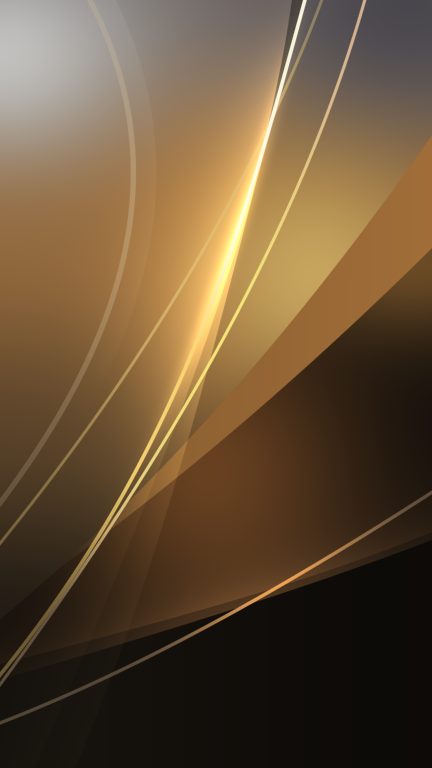
A Shadertoy shader for this background:

```glsl
// Golden light over a dark ground: soft glows, two swept planes, a beam and thin arcs.
// Every edge is a cubic through four evenly spaced knots; its signed distance
// gives the fills, the fading veils and the luminous strokes.

const float ASPECT = 0.5625;
const vec3 GOLD = vec3(0.80, 0.67, 0.38);
const vec3 AMBER = vec3(0.60, 0.41, 0.21);
const vec3 SILVER = vec3(0.77, 0.77, 0.76);
const vec3 NIGHT = vec3(0.065, 0.053, 0.040);

// Cubic through values k at t = 0, 1/3, 2/3, 1
float cubic(float t, vec4 k) {
    float s = 3.0 * t;
    float d1 = k.y - k.x;
    float d2 = k.z - 2.0 * k.y + k.x;
    float d3 = k.w - 3.0 * k.z + 3.0 * k.y - k.x;
    return k.x + s * (d1 + (s - 1.0) * (d2 / 2.0 + (s - 2.0) * d3 / 6.0));
}

// Signed distance to a curve; "span" is the length covered by its knots
float curveDistance(float along, float across, float span, vec4 k) {
    float t = along / span;
    float slope = (cubic(t + 0.005, k) - cubic(t - 0.005, k)) / (0.01 * span);
    return (across - cubic(t, k)) / sqrt(1.0 + slope * slope);
}

// Steep curves: positive on the right. Shallow curves: positive above.
float steep(vec2 p, vec4 k) { return curveDistance(p.y, p.x, 1.0, k); }
float shallow(vec2 p, vec4 k) { return curveDistance(p.x, p.y, ASPECT, k); }

float bell(float x, float center, float radius) {
    float d = (x - center) / radius;
    return exp(-d * d);
}

float glow(vec2 p, vec2 center, vec2 radius) {
    return bell(p.x, center.x, radius.x) * bell(p.y, center.y, radius.y);
}

float fill(float d, float aa) { return smoothstep(-aa, aa, d); }

float stroke(float d, float halfWidth, float aa) {
    return 1.0 - smoothstep(halfWidth - aa, halfWidth + aa, abs(d));
}

// Light held inside an edge, fading away from it
float veil(float d, float depth, float aa) {
    return fill(d, aa) * exp(-max(d, 0.0) / depth);
}

vec3 upperPlane(vec2 p) {
    vec3 c = mix(vec3(0.10, 0.085, 0.065), vec3(0.35, 0.26, 0.16), smoothstep(0.15, 0.47, p.y));
    c = mix(c, vec3(0.56, 0.40, 0.23), smoothstep(0.42, 0.68, p.y));
    c = mix(c, vec3(0.42, 0.40, 0.40), smoothstep(0.72, 0.98, p.y));
    c = mix(c, vec3(0.27, 0.26, 0.29), 0.9 * glow(p, vec2(0.53, 1.0), vec2(0.19, 0.15)));
    c = mix(c, SILVER, 0.95 * glow(p, vec2(0.0, 0.93), vec2(0.19, 0.14)));
    c = mix(c, AMBER * 1.1, 0.7 * glow(p, vec2(0.27, 0.65), vec2(0.12, 0.22)));
    return mix(c, GOLD, 0.9 * glow(p, vec2(0.41, 0.64), vec2(0.15, 0.15)));
}

vec3 lowerPlane(vec2 p) {
    vec3 c = mix(NIGHT, vec3(0.40, 0.25, 0.125), glow(p, vec2(0.27, 0.39), vec2(0.19, 0.19)));
    return mix(c, vec3(0.46, 0.32, 0.16), 0.9 * glow(p, vec2(0.54, 0.66), vec2(0.20, 0.10)));
}

void mainImage(out vec4 fragColor, in vec2 fragCoord) {
    vec2 p = fragCoord / iResolution.xy * vec2(ASPECT, 1.0);
    float aa = 0.8 / iResolution.y;

    // Swept planes
    float upperEdge = shallow(p, vec4(0.193, 0.367, 0.576, 0.824));
    float bandEdge = shallow(p, vec4(0.206, 0.344, 0.501, 0.677));
    vec3 band = mix(NIGHT * 1.6, AMBER * (0.85 + 0.35 * p.x), smoothstep(0.03, 0.24, p.x));
    vec3 col = mix(lowerPlane(p), band, fill(bandEdge, aa));
    col = mix(col, upperPlane(p), fill(upperEdge, aa));

    // Dark ground under the low horizon, with two stacked veils of light
    float horizon = shallow(p, vec4(0.115, 0.1705, 0.230, 0.297));
    float ridge = shallow(p, vec4(0.135, 0.185, 0.240, 0.307));
    vec3 ground = NIGHT * (0.75 + 0.5 * bell(p.x, 0.1, 0.25));
    col = mix(ground, col, fill(horizon, aa));
    float warmth = 0.3 + 0.7 * bell(p.x, 0.32, 0.16);
    col += vec3(0.12, 0.085, 0.055) * warmth * veil(horizon, 0.035, aa);
    col += vec3(0.13, 0.085, 0.045) * warmth * veil(ridge, 0.045, aa);

    // Central beam made of two overlapping veils
    float outer = -steep(p, vec4(0.098, 0.217, 0.309, 0.395));
    float inner = -steep(p, vec4(0.046, 0.185, 0.305, 0.391));
    float shine = 0.08 + 0.92 * bell(p.y, 0.64, 0.23);
    col += vec3(0.25, 0.21, 0.12) * shine * veil(outer, 0.055, aa);
    col += vec3(0.17, 0.14, 0.08) * shine * veil(inner, 0.045, aa);

    // Thin arcs
    float pale = steep(p, vec4(-0.332, -0.009, 0.1615, 0.117));
    float left = steep(p, vec4(-0.262, 0.0325, 0.260, 0.419));
    float core = steep(p, vec4(-0.108, 0.147, 0.298, 0.397));
    float right = steep(p, vec4(-0.082, 0.156, 0.346, 0.475));
    float low = shallow(p, vec4(0.0586, 0.142, 0.2435, 0.359));

    // Shaded sliver beside the core near the top
    float sliver = steep(p, vec4(0.09, 0.19, 0.302, 0.380));
    col *= 1.0 - 0.35 * fill(sliver, aa) * fill(-core, aa) * smoothstep(0.78, 0.92, p.y);
    col += vec3(0.16, 0.10, 0.05) * veil(-sliver, 0.03, aa) * bell(p.y, 0.87, 0.09);

    // Strokes, each brightest where it meets the light
    col += 0.025 * veil(0.03 - pale, 0.05, aa) * smoothstep(0.4, 0.7, p.y);
    col = mix(col, vec3(0.82, 0.74, 0.60), stroke(pale, 0.0035, aa) * (0.20 + 0.18 * bell(p.y, 0.75, 0.25)));
    col = mix(col, vec3(0.88, 0.76, 0.46), stroke(left, 0.0019, aa) * (0.35 + 0.4 * bell(p.y, 0.68, 0.22)));
    vec3 rightTint = mix(vec3(0.85, 0.70, 0.58), vec3(0.98, 0.92, 0.48), bell(p.y, 0.55, 0.26));
    col = mix(col, rightTint, stroke(right, 0.0020, aa) * mix(0.35, 0.95, smoothstep(0.18, 0.38, p.y)));
    vec3 coreTint = mix(vec3(0.98, 0.84, 0.45), vec3(1.0, 0.99, 0.90), smoothstep(0.52, 0.72, p.y));
    col += vec3(0.24, 0.20, 0.11) * bell(core, 0.0, 0.010) * bell(p.y, 0.70, 0.20);
    col = mix(col, coreTint, stroke(core, 0.0024, aa) * mix(0.35, 0.95, smoothstep(0.18, 0.42, p.y)));
    vec3 lowTint = mix(vec3(0.55, 0.47, 0.37), vec3(0.96, 0.66, 0.34), bell(p.x, 0.36, 0.12));
    col = mix(col, lowTint, stroke(low, 0.0022, aa) * (0.5 + 0.45 * bell(p.x, 0.36, 0.12)));

    fragColor = vec4(clamp(col, 0.0, 1.0), 1.0);
}
```
